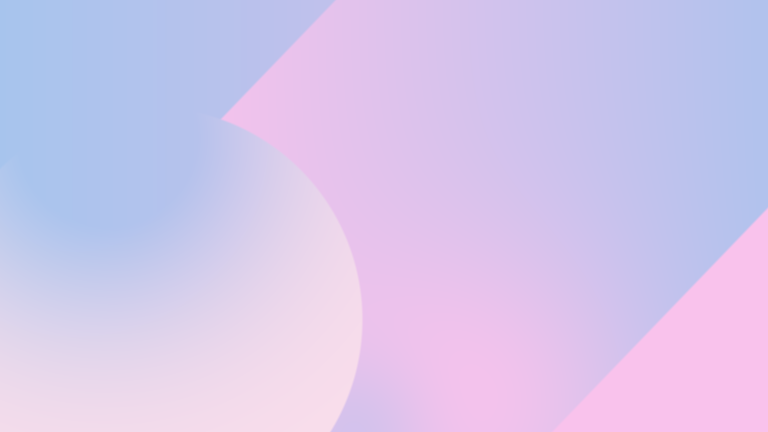
A Shadertoy shader for this background:

```glsl
// Soft bell-shaped falloff around a centre
float glow(vec2 p, vec2 center, float spread) {
    vec2 d = p - center;
    return exp(-dot(d, d) / spread);
}

// Softly antialiased coverage of a signed distance (negative is inside)
float coverage(float dist) {
    float softness = max(0.0035, 1.0 / iResolution.y);
    return 1.0 - smoothstep(-softness, softness, dist);
}

// Signed distance to a rising diagonal that meets the bottom at x = foot
float diagonal(vec2 p, float foot) {
    vec2 across = vec2(1.0, -0.963);
    return (foot - dot(p, across)) / length(across);
}

// Blue upper left, drifting to lavender
vec3 skyColor(vec2 p) {
    return mix(vec3(0.655, 0.77, 0.93), vec3(0.75, 0.755, 0.925), clamp(p.x / 0.75, 0.0, 1.0));
}

// Diagonal band: pink on the left, blue on the right, with a low pink glow
vec3 bandColor(vec2 p) {
    float pinkness = 0.81 - 0.78 * (p.x - 0.70);
    pinkness += 0.52 * glow(p, vec2(1.15, 0.07), 0.14);
    pinkness -= 0.45 * glow(p, vec2(0.83, 0.0), 0.03);
    return mix(vec3(0.70, 0.76, 0.93), vec3(0.96, 0.76, 0.925), clamp(pinkness, 0.0, 1.0));
}

// Disc: warm white below, dissolving into the sky near the top left
vec3 discColor(vec2 p) {
    float dissolve = min(1.25 * glow(p, vec2(0.25, 0.68), 0.19), 1.0);
    return mix(vec3(0.98, 0.87, 0.92), skyColor(p) + vec3(0.015, 0.0, 0.0) * (1.0 - dissolve), dissolve);
}

void mainImage(out vec4 fragColor, in vec2 fragCoord) {
    vec2 p = fragCoord / iResolution.y;
    vec3 color = skyColor(p);

    // Band, then the pink corner at lower right
    color = mix(color, bandColor(p), coverage(diagonal(p, -0.186)));
    color = mix(color, vec3(0.975, 0.76, 0.925), coverage(diagonal(p, 1.278)));

    // Large disc at lower left
    color = mix(color, discColor(p), coverage(length(p - vec2(0.347, 0.26)) - 0.492));

    fragColor = vec4(color, 1.0);
}
```
